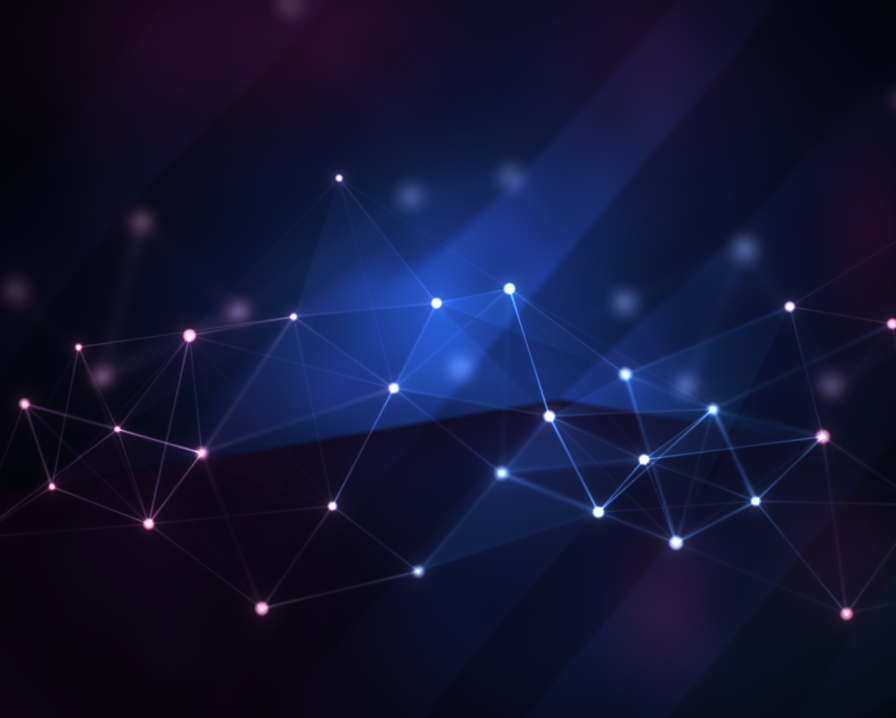
A Shadertoy shader for this background:

```glsl
const vec3 DEEP = vec3(.024, .026, .078);
const vec3 BLUE = vec3(.065, .185, .43);
const vec3 NAVY = vec3(.035, .065, .165);
const vec3 WINE = vec3(.15, .022, .075);
const vec3 TEAL = vec3(.005, .055, .065);
const vec3 SHADE = vec3(.062, .022, .085);
const vec3 COOL_LINE = vec3(.30, .58, .95);
const vec3 WARM_LINE = vec3(.80, .55, .85);
const vec3 COOL_NODE = vec3(.55, .75, 1.);
const vec3 WARM_NODE = vec3(.95, .38, .55);
const float LINE_WIDTH = .0015;
const float REACH = .38;      // longest link
const float LINKS = 6.;       // links tried per node
const vec2 SHARD_DIR = vec2(.65, .76);

float hash(float n) { return fract(sin(n * 127.1 + 3.7) * 43758.5); }
float hash2(vec2 p) { return hash(p.x + p.y * 57.3); }
float cross2(vec2 a, vec2 b) { return a.x * b.y - a.y * b.x; }

float noise(vec2 p) {
    vec2 c = floor(p), f = fract(p);
    f = f * f * (3. - 2. * f);
    return mix(mix(hash2(c), hash2(c + vec2(1, 0)), f.x),
               mix(hash2(c + vec2(0, 1)), hash2(c + vec2(1, 1)), f.x), f.y);
}

float blob(vec2 p, vec2 centre, vec2 radius) {
    vec2 d = (p - centre) / radius;
    return exp(-dot(d, d));
}

// Warm hues live at both sides, cool ones in the middle
float warmth(float x) {
    return clamp(smoothstep(.62, .2, x) + smoothstep(1.02, 1.2, x), 0., 1.);
}

// Nodes are ordered in x and spread around a wavy band
vec2 node(float i, float count, float seed, float lift) {
    float x = (i + hash(i + seed)) / count * 1.36 - .05;
    float h = (x - .48) / .2;
    float hump = exp(-h * h);
    float spread = .15 + .22 * hump + .18 * smoothstep(1., 1.2, x);
    float y = 2. * fract(i * .618 + seed * .37) - 1.;
    return vec2(x, .36 + lift + .1 * hump + spread * y);
}

float edgeSide(vec2 p, vec2 a, vec2 b) {
    return cross2(b - a, p - a) / max(length(b - a), 1e-4);
}

float facet(vec2 p, vec2 a, vec2 b, vec2 c, float soft) {
    float s = sign(cross2(b - a, c - a));
    float d = min(min(s * edgeSide(p, a, b), s * edgeSide(p, b, c)), s * edgeSide(p, c, a));
    return smoothstep(-soft, soft, d);
}

// Linked nodes with translucent facets; blur = 0 is in focus
vec3 network(vec2 p, float count, float seed, float lift, float blur, float gain) {
    vec3 light = vec3(0);
    float pixel = 1. / iResolution.y;
    for (float i = 0.; i < count; i++) {
        vec2 a = node(i, count, seed, lift);
        float defocus = blur + .0035 * pow(hash(i * 3.1 + seed), 4.);
        float warm = warmth(a.x);

        // Links
        for (float k = 1.; k <= LINKS; k++) {
            vec2 b = node(i + k, count, seed, lift);
            vec2 ab = b - a;
            float len = length(ab);
            float pick = hash(i * 7.3 + k * 1.9 + seed);
            if (len > REACH || pick < .25) continue;
            float t = clamp(dot(p - a, ab) / (len * len), 0., 1.);
            float d = length(p - a - t * ab);
            float w = max(LINE_WIDTH, .6 * pixel) + defocus;
            float bright = (.13 + .6 * pow(pick, 7.)) * smoothstep(REACH, .12, len);
            bright *= sqrt(LINE_WIDTH / w) * (.55 + .9 * pow(abs(2. * t - 1.), 2.));
            vec3 tint = mix(COOL_LINE, WARM_LINE, warm);
            light += tint * bright * (exp(-d * d / (w * w)) + .1 * exp(-d / (3. * w)));
        }

        // Facets
        vec2 b = node(i + 2., count, seed, lift), c = node(i + 5., count, seed, lift);
        float size = max(length(b - a), length(c - a));
        float fill = step(.35, hash(i + seed * 5.)) * smoothstep(.5, .2, size);
        float fade = exp(-length(p - a) * 5.);
        light += mix(vec3(.02, .07, .13), vec3(.045, .012, .045), warm)
               * fill * fade * facet(p, a, b, c, .002 + blur);

        // Node disc and halo
        float d = length(p - a);
        float r = mix(.0035, .0085, hash(i * 5.7 + seed)) + 1.2 * defocus;
        float soft = pixel + .0012 + defocus;
        float disc = smoothstep(r + soft, r - soft, d);
        vec3 hue = mix(COOL_NODE, WARM_NODE, clamp(warm + .3 * hash(i + 9.), 0., 1.));
        vec3 core = mix(hue, vec3(1, .94, .98), exp(-d * d / (r * r * .5)));
        float dim = LINE_WIDTH / (LINE_WIDTH + .45 * defocus);
        light += dim * (core * disc + .3 * hue * exp(-d / (.8 * r + .003)));
    }
    return light * gain;
}

vec3 backdrop(vec2 p) {
    float smoke = .6 * noise(p * 5.) + .4 * noise(p * 13. + 7.);
    vec3 col = DEEP;
    col += BLUE * blob(p, vec2(.6, .56), vec2(.27, .2));
    col += NAVY * blob(p, vec2(.78, .72), vec2(.42, .36));
    col += NAVY * .8 * blob(p, vec2(.8, .2), vec2(.3, .22));
    col += TEAL * blob(p, vec2(1.18, .1), vec2(.3, .2));

    // Slanted shards
    vec2 q = vec2(cross2(SHARD_DIR, p) * 8., dot(SHARD_DIR, p) * 1.6);
    col *= 1.1 - .3 * smoothstep(.5, .58, noise(q + 3.));

    // Shaded plane below a bent ridge
    float depth = .445 - .17 * abs(p.x - .78) - p.y;
    float fall = mix(exp(-max(depth, 0.) * 9.), 1., smoothstep(.65, .3, p.x));
    float plane = smoothstep(-.004, .006, depth) * fall * smoothstep(1.2, .9, p.x);
    col = mix(col, SHADE, .85 * plane);

    // Wine-coloured haze
    float haze = .8 * blob(p, vec2(.45, .96), vec2(.17, .12)) + .55 * blob(p, vec2(.22, .95), vec2(.2, .14))
               + .5 * blob(p, vec2(.9, .93), vec2(.13, .14)) + .9 * blob(p, vec2(.93, .16), vec2(.07, .1))
               + .6 * blob(p, vec2(1.16, .23), vec2(.09, .1)) + .8 * blob(p, vec2(1.21, .67), vec2(.06, .12));
    col += WINE * haze;
    return col * (.72 + .56 * smoke);
}

void mainImage(out vec4 fragColor, in vec2 fragCoord) {
    vec2 p = fragCoord / iResolution.y;
    vec3 col = backdrop(p);
    col += network(p, 13., 4., .24, .011, .6);
    col += network(p, 29., 11., .02, 0., 1.);
    vec2 v = fragCoord / iResolution.xy - .5;
    col *= 1. - .7 * dot(v, v);
    fragColor = vec4(min(col, 1.), 1.);
}
```
